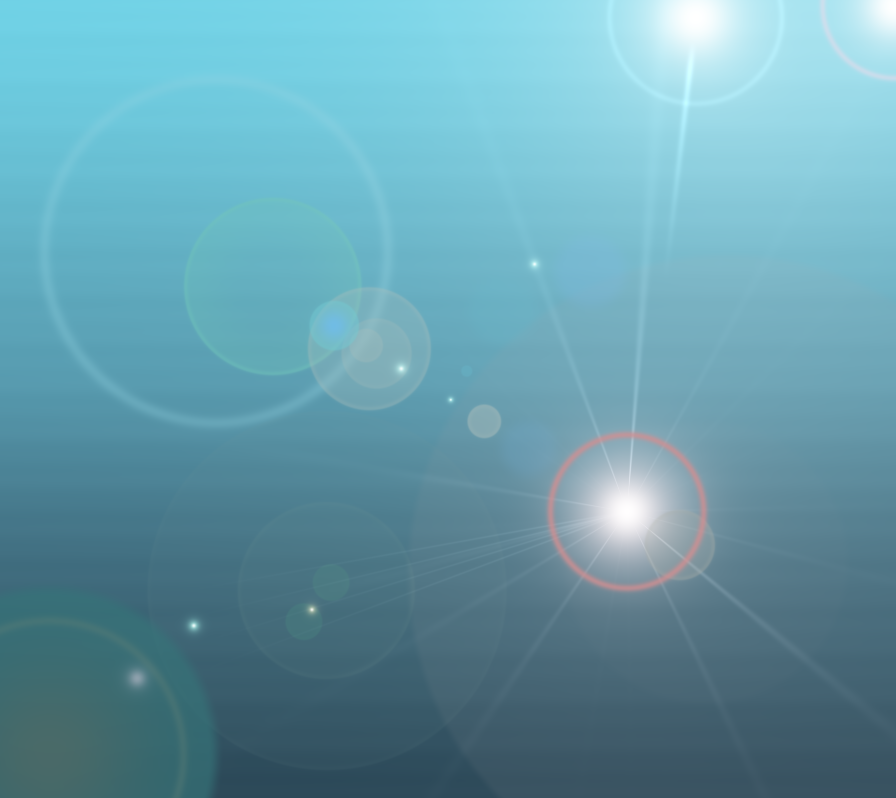
Give the GLSL for this background, as a Shadertoy shader.

```glsl
// Teal dusk gradient with bright suns, a pink starburst and drifting lens flare discs.

// Soft filled circle
float disc(vec2 p, vec2 center, float radius, float soft) {
    return 1.0 - smoothstep(-soft, soft, length(p - center) - radius);
}

// Circle outline with a gaussian profile
float ring(vec2 p, vec2 center, float radius, float width) {
    float d = (length(p - center) - radius) / width;
    return exp(-d * d);
}

// Round gaussian glow
float glow(vec2 p, vec2 center, float radius) {
    vec2 d = (p - center) / radius;
    return exp(-dot(d, d));
}

// Thin streak that fades at both ends
float streak(vec2 p, vec2 a, vec2 b, float width) {
    vec2 ab = b - a;
    float t = clamp(dot(p - a, ab) / dot(ab, ab), 0.0, 1.0);
    float d = length(p - a - ab * t) / width;
    return exp(-d * d) * (1.0 - t) * smoothstep(0.0, 0.15, t);
}

vec3 screenBlend(vec3 base, vec3 light) {
    return 1.0 - (1.0 - base) * (1.0 - clamp(light, 0.0, 1.0));
}

// Disc whose rim is slightly brighter than its body
vec3 lens(vec3 base, vec3 tint, vec2 p, vec2 center, float radius, float body, float rim) {
    float soft = 0.7 / iResolution.y + 0.0006;
    base = mix(base, tint, body * disc(p, center, radius, soft));
    return mix(base, tint, rim * ring(p, center, radius - 0.002, 0.003));
}

vec3 sky(vec2 p) {
    vec3 col = mix(vec3(0.16, 0.27, 0.33), vec3(0.24, 0.41, 0.48), smoothstep(-0.05, 0.32, p.y));
    col = mix(col, vec3(0.33, 0.59, 0.67), smoothstep(0.23, 0.56, p.y));
    col = mix(col, vec3(0.43, 0.82, 0.90), smoothstep(0.42, 1.03, p.y));
    // Faint horizontal bands
    return col + 0.003 * (sin(p.y * 210.0) + sin(p.y * 97.0 + 1.0));
}

void mainImage(out vec4 fragColor, in vec2 fragCoord) {
    vec2 p = fragCoord / iResolution.y;
    p.x += 0.5 * (1.123 - iResolution.x / iResolution.y);
    vec3 col = sky(p);

    // Broad faint discs
    vec3 haze = vec3(0.60, 0.60, 0.62);
    col = mix(col, haze, 0.10 * disc(p, vec2(0.912, 0.28), 0.40, 0.006));
    col = mix(col, haze, 0.03 * disc(p, vec2(0.885, 0.295), 0.177, 0.006));
    col = lens(col, vec3(0.45, 0.58, 0.58), p, vec2(0.41, 0.26), 0.225, 0.06, 0.03);
    col = lens(col, vec3(0.48, 0.62, 0.58), p, vec2(0.409, 0.26), 0.111, 0.06, 0.05);

    // Green orb in the lower left corner
    vec2 orb = vec2(0.062, 0.054);
    col = mix(col, vec3(0.20, 0.45, 0.47), 0.68 * disc(p, orb, 0.209, 0.010));
    col = mix(col, vec3(0.36, 0.42, 0.38), 0.55 * glow(p, orb, 0.11));
    col = mix(col, vec3(0.38, 0.50, 0.46), 0.32 * ring(p, orb, 0.168, 0.006));

    // Large ring and green lens
    col = mix(col, vec3(0.56, 0.82, 0.88), 0.30 * ring(p, vec2(0.271, 0.685), 0.215, 0.008));
    vec2 green = vec2(0.342, 0.641);
    float greenRim = smoothstep(0.03, 0.11, length(p - green));
    col = lens(col, vec3(0.42, 0.76, 0.72), p, green, 0.111, 0.12 + 0.18 * greenRim, 0.35);

    // Nested grey lenses with a blue neighbour
    vec3 grey = vec3(0.64, 0.73, 0.72);
    col = lens(col, grey, p, vec2(0.463, 0.563), 0.077, 0.28, 0.18);
    col = lens(col, grey, p, vec2(0.472, 0.557), 0.044, 0.22, 0.08);
    col = lens(col, grey, p, vec2(0.459, 0.567), 0.021, 0.28, 0.05);
    vec2 blue = vec2(0.419, 0.592);
    col = lens(col, vec3(0.42, 0.78, 0.80), p, blue, 0.031, 0.40, 0.15);
    col = mix(col, vec3(0.40, 0.72, 0.95), 0.7 * glow(p, blue, 0.018));

    // Small lenses
    col = lens(col, vec3(0.64, 0.72, 0.71), p, vec2(0.607, 0.472), 0.021, 0.45, 0.15);
    col = lens(col, vec3(0.35, 0.70, 0.78), p, vec2(0.585, 0.535), 0.007, 0.35, 0.0);
    col = lens(col, vec3(0.30, 0.55, 0.50), p, vec2(0.415, 0.270), 0.023, 0.25, 0.05);
    col = lens(col, vec3(0.28, 0.55, 0.50), p, vec2(0.381, 0.221), 0.023, 0.25, 0.05);
    col = mix(col, vec3(0.40, 0.68, 0.87), 0.28 * disc(p, vec2(0.740, 0.660), 0.044, 0.012));
    col = mix(col, vec3(0.36, 0.62, 0.78), 0.25 * disc(p, vec2(0.663, 0.438), 0.034, 0.012));
    col = mix(col, vec3(0.34, 0.70, 0.78), 0.20 * disc(p, vec2(0.630, 0.611), 0.042, 0.012));

    // Suns on the top edge
    vec2 sun = vec2(0.872, 0.978), side = vec2(1.122, 0.993);
    float sunLight = 0.48 * exp(-4.0 * length(p - sun)) + 0.35 * glow(p, sun, 0.075);
    float sideLight = 0.32 * exp(-5.0 * length(p - side)) + 0.45 * glow(p, side, 0.055);
    col = screenBlend(col, vec3(0.92, 0.97, 1.0) * sunLight);
    col = screenBlend(col, vec3(1.0, 0.95, 0.96) * sideLight);
    col = screenBlend(col, vec3(glow(p, sun, 0.036) + glow(p, side, 0.028)));
    col = mix(col, vec3(0.90, 0.86, 0.92), 0.55 * ring(p, side, 0.091, 0.004));
    col += 0.04 * ring(p, sun, 0.108, 0.004);
    col += 0.12 * streak(p, vec2(0.869, 0.95), vec2(0.834, 0.65), 0.004);

    // Pink starburst with rays from layered sines
    vec2 star = vec2(0.786, 0.359), q = p - star;
    float d = length(q), angle = atan(q.y, q.x);
    float waves = sin(angle * 17.0 + 1.0) + sin(angle * 29.0 + 2.4) + sin(angle * 43.0);
    float rays = pow(max(waves / 3.0, 0.0), 5.0) * exp(-5.0 * d) * smoothstep(0.01, 0.06, d);
    col = screenBlend(col, vec3(0.95, 0.82, 0.84) * (0.62 * glow(p, star, 0.075) + 0.25 * exp(-9.0 * d)));
    col += vec3(0.20, 0.18, 0.18) * rays;
    for (int i = 0; i < 4; i++) {
        float a = 3.32 + 0.06 * float(i);
        col += 0.05 * streak(p, star, star + 0.56 * vec2(cos(a), sin(a)), 0.0013);
    }
    col = lens(col, vec3(0.66, 0.68, 0.66), p, vec2(0.852, 0.317), 0.044, 0.28, 0.20);
    col = mix(col, vec3(0.82, 0.56, 0.57), 0.75 * ring(p, star, 0.096, 0.0045));
    col = screenBlend(col, vec3(1.0, 0.97, 0.97) * glow(p, star, 0.030));

    // Sparkles: position and size
    vec3 sparks[6] = vec3[6](vec3(0.670, 0.669, 0.005), vec3(0.503, 0.538, 0.006),
        vec3(0.565, 0.499, 0.003), vec3(0.243, 0.216, 0.006),
        vec3(0.172, 0.150, 0.010), vec3(0.391, 0.236, 0.005));
    for (int i = 0; i < 6; i++) {
        vec3 s = sparks[i];
        vec3 tint = i == 4 ? vec3(0.50, 0.42, 0.48) : i == 5 ? vec3(0.65, 0.62, 0.38) : vec3(0.50, 0.85, 0.78);
        col = screenBlend(col, tint * (0.6 * glow(p, s.xy, s.z) + 0.25 * glow(p, s.xy, 1.8 * s.z)));
        if (i != 4) col = screenBlend(col, vec3(0.8 * glow(p, s.xy, 0.4 * s.z)));
    }

    fragColor = vec4(clamp(col, 0.0, 1.0), 1.0);
}
```
